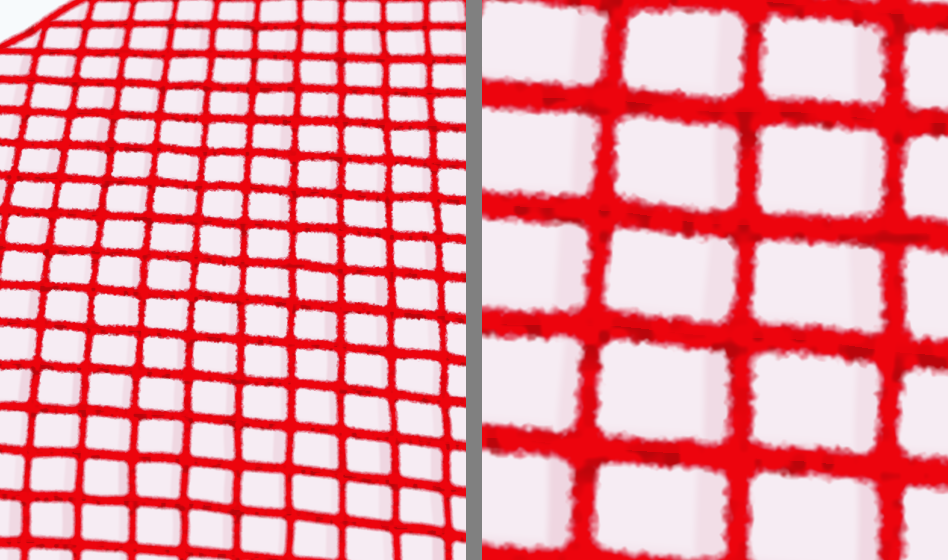
Left, the full canvas; right, a detail of the centre.
This texture is drawn by a Shadertoy shader. Its source:

```glsl
// A red fuzzy cord net in perspective over pale paper, with a slanted hem at the top left.

// Lengths are in canvas heights; y runs downwards from the top edge.
const vec3 PAPER = vec3(0.965, 0.925, 0.952);
const vec3 SHADOW = vec3(0.93, 0.82, 0.865);
const vec3 BACKDROP = vec3(0.97, 0.98, 0.99);
const vec3 CORD = vec3(0.93, 0.015, 0.05);
const vec3 CORD_EDGE = vec3(0.87, 0.13, 0.22);
const vec3 CORD_DARK = vec3(0.65, 0.02, 0.04);

// Quadratics in y: constant, linear and square terms.
const vec3 COLUMN_CENTRE = vec3(0.5365, -0.0417, 0.0228);
const vec3 COLUMN_PITCH = vec3(0.0742, 0.0349, -0.0143);
const vec3 ROW_SLOPE = vec3(0.0, 0.203, -0.108);
const float ROW_BEND = 0.0844;     // extra curl of the rows, growing downwards
const float ROW_PIVOT = 0.482;     // x where rows keep their nominal height
const float ROW_START = 0.0195;    // height of the first row of openings
const float ROW_PITCH = 0.05195;   // pitch of that row
const float ROW_GROWTH = 0.001063; // growth of the pitch, row by row

const vec2 CORD_HALF = vec2(0.077, 0.098); // half widths, per column pitch
const float CORNER = 0.10;                 // corner radius, per column pitch
const float WOBBLE = 0.005;
const float FUZZ = 0.0055;
const float BLUR_SHARP = 0.0029;
const float BLUR_SOFT = 0.0045;
const float FOCUS_Y = 0.45;
const float SHADOW_WIDTH = 0.23;           // per column pitch
const vec2 HEM_POINT = vec2(0.0, 0.0885);
const vec2 HEM_NORMAL = vec2(0.526, 0.85);
const float HEM_HALF = 0.007;

float hash(vec2 p) {
    vec3 q = fract(p.xyx * 0.1031);
    q += dot(q, q.yzx + 33.33);
    return fract((q.x + q.y) * q.z);
}

float noise(vec2 p) {
    vec2 i = floor(p), f = fract(p);
    f = f * f * (3.0 - 2.0 * f);
    return mix(mix(hash(i), hash(i + vec2(1, 0)), f.x),
               mix(hash(i + vec2(0, 1)), hash(i + vec2(1, 1)), f.x), f.y);
}

float quadratic(vec3 k, float t) {
    return k.x + t * (k.y + t * k.z);
}

float roundedBox(vec2 p, vec2 halfSize, float radius) {
    vec2 d = abs(p) - halfSize + radius;
    return length(max(d, 0.0)) + min(max(d.x, d.y), 0.0) - radius;
}

// Grid coordinates with cords at whole numbers; also returns the local cell size.
vec2 netCoords(vec2 p, out vec2 cellSize) {
    float side = p.x - ROW_PIVOT;
    float rowY = p.y - side * quadratic(ROW_SLOPE, p.y) - ROW_BEND * p.y * p.y * side * side;
    float pitchY = sqrt(max(ROW_PITCH * ROW_PITCH + 4.0 * ROW_GROWTH * (rowY - ROW_START), 1e-4));
    cellSize = vec2(quadratic(COLUMN_PITCH, p.y), pitchY);
    return vec2((p.x - quadratic(COLUMN_CENTRE, p.y)) / cellSize.x,
                (pitchY - ROW_PITCH) / (2.0 * ROW_GROWTH) + 0.5);
}

void mainImage(out vec4 fragColor, in vec2 fragCoord) {
    vec2 p = vec2(fragCoord.x, iResolution.y - fragCoord.y) / iResolution.y;

    // Hand-made irregularity, and fuzz that is crispest in the focal band
    float defocus = smoothstep(0.1, 0.5, abs(p.y - FOCUS_Y));
    vec2 bent = p + WOBBLE * (vec2(noise(p * 17.0), noise(p * 17.0 + 40.0)) - 0.5);
    float fibre = 0.6 * noise(p * 190.0) + 0.4 * noise(p * 370.0 + 9.0);

    // Rounded opening of the current cell
    vec2 cellSize;
    vec2 grid = netCoords(bent, cellSize);
    vec2 cell = floor(grid) + 50.0;
    vec2 vary = vec2(hash(cell), hash(cell + 71.0)) - 0.5;
    vec2 local = (fract(grid) - 0.5) * cellSize;
    vec2 opening = 0.5 * cellSize - CORD_HALF * cellSize.x * (1.0 + 0.25 * vary);
    float depth = roundedBox(local, opening, CORNER * cellSize.x);

    // Hem cord that closes the net
    float hem = dot(bent - HEM_POINT, HEM_NORMAL);
    float hemDepth = HEM_HALF - abs(hem);
    depth = hem < 0.0 ? hemDepth : max(depth, hemDepth);
    depth += FUZZ * (fibre - 0.5) * mix(1.0, 0.35, defocus);

    // Paper, with the net's shadow along the right and lower sides of each opening
    float band = SHADOW_WIDTH * cellSize.x * (0.8 + 0.6 * vary.y);
    float shade = smoothstep(-band - 0.003, -band + 0.004, local.x - opening.x);
    shade = max(shade, 0.5 * smoothstep(-0.008, 0.0, local.y - opening.y));
    vec3 ground = mix(PAPER, SHADOW, shade * (0.6 + 0.5 * vary.x));
    ground = mix(BACKDROP, ground, smoothstep(-0.003, 0.003, hem));

    // Cord: crimson rim, bright core, dark flecks towards its lower side
    vec3 cord = mix(CORD_EDGE, CORD, smoothstep(0.001, 0.004, depth));
    float underside = smoothstep(0.2, 0.9, -local.y / opening.y);
    float fleck = smoothstep(0.5, 0.85, noise(p * 120.0 + 5.0));
    cord = mix(cord, CORD_DARK, fleck * (0.2 + 0.5 * underside));

    float blur = max(mix(BLUR_SHARP, BLUR_SOFT, defocus), 1.0 / iResolution.y);
    fragColor = vec4(mix(ground, cord, smoothstep(-blur, blur, depth)), 1.0);
}
```
